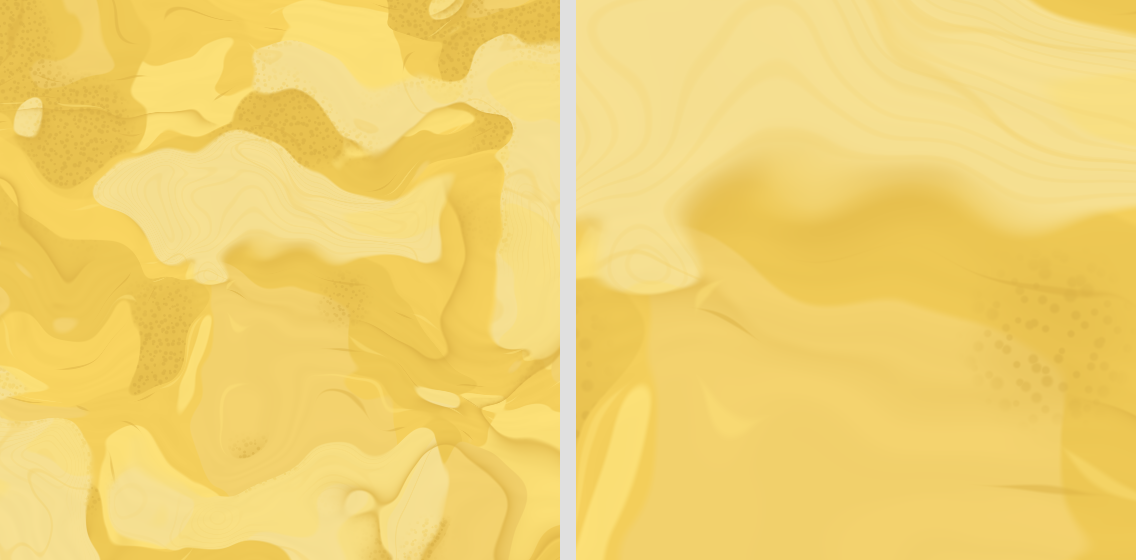
Left: the whole. Right: its middle third, enlarged.
Give the GLSL for this pattern, as a WebGL 1 fragment shader.

```glsl
precision highp float;
// Painted sandstone: warped cream and gold patches with shaded rims, stipple and gouges.
uniform vec2 u_resolution;

float hash(vec2 p) {
  vec3 h = fract(vec3(p.xyx) * 0.1031);
  h += dot(h, h.yzx + 33.33);
  return fract((h.x + h.y) * h.z);
}

float noise(vec2 p) {
  vec2 i = floor(p), f = fract(p);
  f = f * f * (3.0 - 2.0 * f);
  return mix(mix(hash(i), hash(i + vec2(1.0, 0.0)), f.x),
             mix(hash(i + vec2(0.0, 1.0)), hash(i + 1.0), f.x), f.y);
}

float blend(vec2 p) {
  return 0.7 * noise(p) + 0.3 * noise(p * 2.1 + 19.7);
}

// Painted coverage of a field above a level
float patchMask(float field, float level, float softness) {
  return smoothstep(level - softness, level + softness, field);
}

// Smooth flow that bends every layer
vec2 warp(vec2 p) {
  vec2 drift = vec2(blend(p * 4.2 + 3.1), blend(p * 4.2 + 47.3)) - 0.5;
  vec2 ripple = vec2(noise(p * 17.0 + 8.0), noise(p * 17.0 + 71.0)) - 0.5;
  return p + 0.40 * drift + 0.035 * ripple;
}

float creamField(vec2 p) {
  return blend(warp(p) * vec2(4.6, 6.2) + 11.4);
}

// Scattered round grains of uneven size
float stipple(vec2 p) {
  vec2 cell = floor(p);
  float ink = 0.0;
  for (int k = 0; k < 9; k++) {
    vec2 c = cell + vec2(mod(float(k), 3.0), floor(float(k) / 3.0)) - 1.0;
    vec2 grain = c + vec2(hash(c + 5.0), hash(c + 91.0));
    float radius = mix(0.25, 0.55, hash(c + 37.0));
    ink = max(ink, 1.0 - smoothstep(0.4 * radius, radius, length(p - grain)));
  }
  return ink;
}

// Sparse tapered scratches, one per chosen cell
float gouge(vec2 p) {
  vec2 cell = floor(p);
  float angle = mix(-0.9, 1.1, hash(cell + 23.0));
  vec2 c = fract(p) - 0.5 - 0.2 * (vec2(hash(cell), hash(cell + 7.0)) - 0.5);
  c = mat2(cos(angle), -sin(angle), sin(angle), cos(angle)) * c;
  c.y += mix(-0.6, 0.6, hash(cell + 61.0)) * c.x * c.x;
  float width = 0.035 * (1.0 - smoothstep(0.0, 0.36, abs(c.x)));
  return step(0.65, hash(cell + 3.0)) * smoothstep(0.02, -0.02, abs(c.y) - width)
       * smoothstep(0.38, 0.15, abs(c.x));
}

void main() {
  vec2 p = gl_FragCoord.xy / min(u_resolution.x, u_resolution.y);
  vec2 q = warp(p);

  vec3 gold = vec3(0.972, 0.830, 0.372);
  vec3 ochre = vec3(0.932, 0.785, 0.330);
  vec3 umber = vec3(0.865, 0.700, 0.270);
  vec3 sand = vec3(0.950, 0.820, 0.425);
  vec3 lemon = vec3(0.985, 0.875, 0.460);
  vec3 butter = vec3(0.970, 0.872, 0.510);
  vec3 cream = vec3(0.962, 0.874, 0.565);

  // Ground patches
  float ochreMask = patchMask(blend(q * vec2(4.2, 5.4) + 63.0), 0.585, 0.010);
  vec3 color = mix(gold, vec3(0.955, 0.810, 0.355), patchMask(blend(q * 4.0 + 201.0), 0.53, 0.012));
  color = mix(color, lemon, patchMask(blend(q * vec2(5.0, 7.0) + 31.0), 0.68, 0.010));
  color = mix(color, ochre, ochreMask);
  color = mix(color, sand, patchMask(blend(q * 5.6 + 85.0), 0.68, 0.012));

  // Dark rims hugging the underside of cream shapes
  float field = creamField(p);
  float slope = creamField(p + vec2(-0.006, 0.012)) - field;
  float below = 0.56 - field;
  float rim = smoothstep(0.0, 0.03, slope) * exp(-max(below, 0.0) * 20.0);
  rim *= smoothstep(0.3, 0.6, noise(p * 6.0 + 160.0));
  color = mix(color, umber, 0.75 * rim);

  // Cream shapes with butter areas, inner veins and flowing brush lines
  float softness = mix(0.010, 0.035, smoothstep(0.55, 0.9, noise(p * 7.0 + 38.0)));
  float creamMask = patchMask(field, 0.56, softness);
  float butterField = blend(q * vec2(5.0, 6.4) + 107.0);
  vec3 light = mix(cream, butter, patchMask(butterField, 0.57, 0.012));
  float vein = 1.0 - smoothstep(0.003, 0.016, abs(butterField - 0.45));
  light = mix(light, sand, 0.40 * vein);
  float flow = smoothstep(0.5, 1.0, sin(150.0 * (field + 0.2 * butterField)));
  light = mix(light, sand, 0.22 * flow * smoothstep(0.45, 0.75, noise(p * 5.0 + 9.0)));
  color = mix(color, light, creamMask);

  // Winding crevices, crisp on one side and fading on the other
  float crease = blend(q * vec2(3.0, 4.4) + 140.0) - 0.5;
  float crevice = smoothstep(-0.010, 0.006, crease) * exp(-max(crease, 0.0) * 34.0);
  crevice *= smoothstep(0.40, 0.56, noise(p * 3.6 + 52.0));
  color = mix(color, umber, 0.80 * crevice);

  // Stippled shade gathers in ochre hollows and beside rims and crevices
  float hollow = smoothstep(0.48, 0.68, noise(p * 6.5 + 77.0));
  float shade = max(ochreMask * (1.0 - creamMask), max(rim * (1.0 - creamMask), crevice));
  float grainArea = hollow * shade;
  color = mix(color, umber, 0.30 * grainArea);
  color = mix(color, umber * 0.96, 0.45 * grainArea * stipple(p * 95.0));
  float dust = creamMask * smoothstep(0.10, 0.0, -below) * hollow;
  color = mix(color, ochre, 0.40 * dust * stipple(p * 100.0 + 13.0));

  // Scratches and brush grain
  float bare = 1.0 - creamMask;
  color = mix(color, umber, 0.50 * bare * gouge(q * vec2(9.0, 13.0)));
  color = mix(color, lemon, 0.50 * bare * gouge(q * vec2(7.0, 12.0) + 50.0));
  color += 0.014 * (noise(q * vec2(16.0, 80.0)) - 0.5);

  gl_FragColor = vec4(color, 1.0);
}
```
